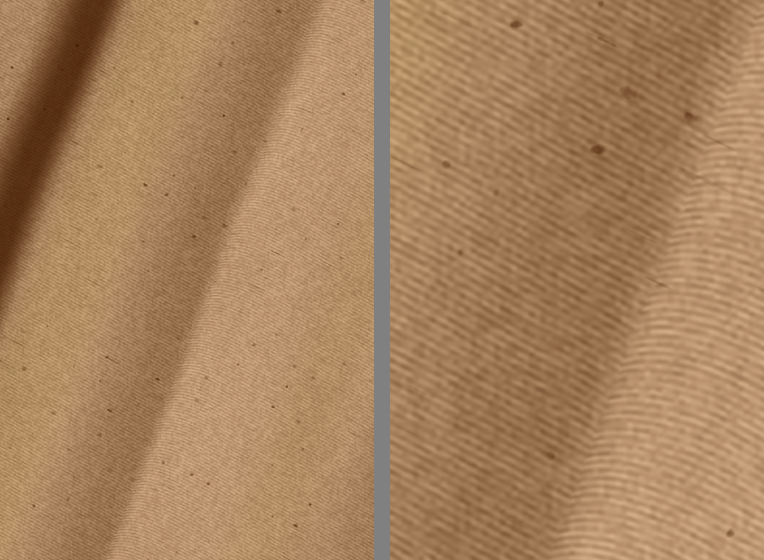
Left: the whole. Right: its middle third, enlarged.
Write a Shadertoy shader that draws this texture.

```glsl
// Draped tan twill cloth: slanted soft folds shade a fine diagonal weave,
// sprinkled with dark flecks and faint slub threads. Fold shading is a sum of
// smooth steps across the slant; the weave bends where the cloth turns.

const vec3  CLOTH       = vec3(0.697, 0.546, 0.402);
const vec3  TONE_TINT   = vec3(1.00, 1.02, 0.93);   // colour change per unit of tone
const vec3  GOLD_SHIFT  = vec3(-0.008, 0.002, -0.026);
const float FOLD_LEAN   = 0.385;    // sideways drift of the folds per height
const float CREASE      = 0.573;    // position of the sharp crease
const float TWILL_STEP  = 0.0061;   // distance between twill ribs
const float TWILL_SLOPE = 0.55;
const float TWILL_DEPTH = 0.036;
const float GRAIN_DEPTH = 0.085;
const float FLECK_ANGLE = -0.45;
const float TAU         = 6.2831853;

float hash(vec2 p) {
    vec3 q = fract(p.xyx * vec3(0.1031, 0.1030, 0.0973));
    q += dot(q, q.yzx + 33.33);
    return fract((q.x + q.y) * q.z);
}

float noise(vec2 p) {
    vec2 i = floor(p), f = fract(p);
    f = f * f * (3.0 - 2.0 * f);
    return mix(mix(hash(i), hash(i + vec2(1, 0)), f.x),
               mix(hash(i + vec2(0, 1)), hash(i + vec2(1, 1)), f.x), f.y);
}

float fbm(vec2 p) {
    float sum = 0.0, gain = 0.5;
    for (int i = 0; i < 4; i++) {
        sum += gain * noise(p);
        p = p * 2.03 + 17.1;
        gain *= 0.5;
    }
    return sum / 0.9375;
}

// Brightness across the folds; u grows from one fold to the next
float foldTone(float u, float height) {
    float tone = -0.030;
    float gutter = smoothstep(0.065, 0.165, u) * (1.0 - smoothstep(0.186, 0.247, u));
    tone -= 0.325 * gutter;
    tone += 0.045 * smoothstep(0.22, 0.31, u);
    tone -= 0.120 * smoothstep(0.37, 0.535, u);
    float edge = mix(0.014, 0.026, height);
    tone += 0.145 * smoothstep(CREASE - edge, CREASE + edge, u);
    tone -= 0.035 * smoothstep(0.68, 0.86, u);
    tone -= 0.085 * smoothstep(0.90, 1.05, u);
    return tone;
}

// Falling diagonal ribs that lean into the crease on its lit side
float twill(vec2 p, float u) {
    float pull = 0.026 * exp(-max(u - CREASE, 0.0) / 0.028);
    float wobble = 0.0018 * noise(p * 24.0);
    float phase = (p.y + TWILL_SLOPE * p.x + pull + wobble) / TWILL_STEP;
    float fade = 1.0 - smoothstep(0.75, 1.3, fwidth(phase));
    float strength = 0.3 + 1.4 * noise(p * vec2(150.0, 210.0));
    return sin(TAU * phase) * strength * fade;
}

// Scattered ragged ellipses, one at most per cell
float flecks(vec2 q, vec2 cell, vec2 halfSize, float share, float seed) {
    vec2 id = floor(q / cell);
    vec2 jitter = vec2(hash(id + seed), hash(id + seed + 41.7));
    vec2 centre = (id + 0.3 + 0.4 * jitter) * cell;
    float size = hash(id + seed + 83.1);
    vec2 extent = halfSize * mix(vec2(0.35, 0.6), vec2(1.0), size * size);
    float r = length((q - centre) / extent) + 0.7 * (noise(q * 330.0) - 0.5);
    float present = step(hash(id + seed + 127.3), share);
    return present * (1.0 - smoothstep(0.3, 1.3, r)) * (0.2 + 0.8 * jitter.y * jitter.y);
}

void mainImage(out vec4 fragColor, in vec2 fragCoord) {
    vec2 p = fragCoord / iResolution.y;
    float u = p.x + FOLD_LEAN * (1.0 - p.y);
    float sway = 0.018 * (noise(p * 3.0 + 5.0) - 0.5);

    // Fold shading with broad mottling
    float tone = foldTone(u + sway, p.y);
    tone += 0.045 * (fbm(vec2(u * 13.0, p.y * 4.0)) - 0.5);
    float lit = smoothstep(-0.34, -0.05, tone);

    // Weave and fibre grain, subdued in deep shade
    float detail = TWILL_DEPTH * twill(p, u);
    detail += GRAIN_DEPTH * (noise(p * 290.0) - 0.5);
    detail += 0.045 * (fbm(p * 75.0) - 0.5);
    tone += detail * mix(0.3, 1.0, lit);

    // Dark flecks and long thin slubs
    float c = cos(FLECK_ANGLE), s = sin(FLECK_ANGLE);
    vec2 q = mat2(c, -s, s, c) * p + 4.0;
    float specks = flecks(q, vec2(0.043), vec2(0.0060, 0.0040), 0.33, 3.0);
    float slubs = flecks(q, vec2(0.085, 0.023), vec2(0.024, 0.0016), 0.35, 57.0);
    tone -= (0.27 * specks + 0.11 * slubs) * mix(0.3, 1.0, lit);

    // Golden bands beside the folds
    float gold = smoothstep(0.20, 0.28, u) * (1.0 - smoothstep(0.34, 0.46, u));
    gold += 0.6 * smoothstep(0.72, 0.82, u) * (1.0 - smoothstep(0.86, 0.98, u));
    vec3 colour = CLOTH + TONE_TINT * tone + GOLD_SHIFT * gold;
    fragColor = vec4(clamp(colour, 0.0, 1.0), 1.0);
}
```
